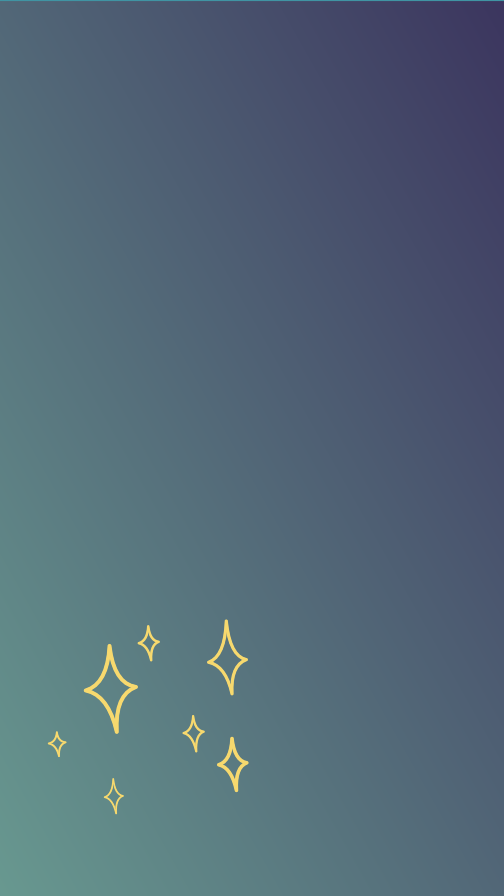
Write a WebGL 1 fragment shader that draws this background.

```glsl
precision highp float;
// Dusk gradient from sea green (lower left) to violet (upper right), with a
// cluster of hand-drawn, four-pointed yellow sparkles near the bottom.
// Each sparkle is an outline of four concave quadratic curves joining its tips.

uniform vec2 u_resolution;

float segmentDistance(vec2 p, vec2 a, vec2 b) {
  vec2 ab = b - a;
  return length(p - a - ab * clamp(dot(p - a, ab) / dot(ab, ab), 0.0, 1.0));
}

// Distance to a curve between two tips, pulled in towards the centre
float curveDistance(vec2 p, vec2 a, vec2 b) {
  vec2 control = 0.13 * (a + b);
  vec2 last = a;
  float d = 1.0;
  for (int i = 1; i <= 8; i++) {
    float t = float(i) / 8.0;
    vec2 next = mix(mix(a, control, t), mix(control, b, t), t);
    d = min(d, segmentDistance(p, last, next));
    last = next;
  }
  return d;
}

// Signed distance to a sparkle outline; size = half width, rise, drop
float sparkle(vec2 p, vec2 center, vec3 size, float stroke) {
  p -= center;
  float bound = length(p) - 0.06;
  if (bound > 0.01) return bound;
  size -= stroke;
  vec2 top = size.y * vec2(-0.03, 1.0);
  vec2 bottom = size.z * vec2(0.14, -1.0);
  vec2 left = size.x * vec2(-1.0, -0.04);
  vec2 right = size.x * vec2(1.0, 0.1);
  float upper = min(curveDistance(p, left, top), curveDistance(p, top, right));
  float lower = min(curveDistance(p, right, bottom), curveDistance(p, bottom, left));
  return min(upper, lower) - stroke;
}

void main() {
  vec2 uv = gl_FragCoord.xy / u_resolution;
  vec2 p = uv * vec2(0.5625, 1.0);
  float pixel = 1.0 / u_resolution.y;

  // Diagonal background
  vec3 seaGreen = vec3(0.408, 0.598, 0.564);
  vec3 violet = vec3(0.233, 0.208, 0.370);
  vec3 color = mix(seaGreen, violet, 0.5 * (uv.x + uv.y));

  // Thin teal line along the top edge
  color = mix(color, vec3(0.25, 0.58, 0.64), smoothstep(-0.5, 0.5, (uv.y - 0.9987) / pixel));

  // Sparkles
  float d = sparkle(p, vec2(0.1237, 0.2305), vec3(0.0302, 0.0508, 0.0495), 0.0022);
  d = min(d, sparkle(p, vec2(0.1660, 0.2826), vec3(0.0124, 0.0197, 0.0208), 0.0014));
  d = min(d, sparkle(p, vec2(0.2539, 0.2617), vec3(0.0228, 0.0469, 0.0378), 0.0018));
  d = min(d, sparkle(p, vec2(0.2161, 0.1823), vec3(0.0124, 0.0197, 0.0221), 0.0013));
  d = min(d, sparkle(p, vec2(0.2598, 0.1471), vec3(0.0176, 0.0306, 0.0312), 0.0020));
  d = min(d, sparkle(p, vec2(0.0638, 0.1706), vec3(0.0104, 0.0132, 0.0156), 0.0011));
  d = min(d, sparkle(p, vec2(0.1270, 0.1107), vec3(0.0111, 0.0208, 0.0195), 0.0010));
  vec3 yellow = vec3(0.97, 0.85, 0.43);
  color = mix(color, yellow, 1.0 - smoothstep(-0.6 * pixel, 0.6 * pixel, d));

  gl_FragColor = vec4(color, 1.0);
}
```
